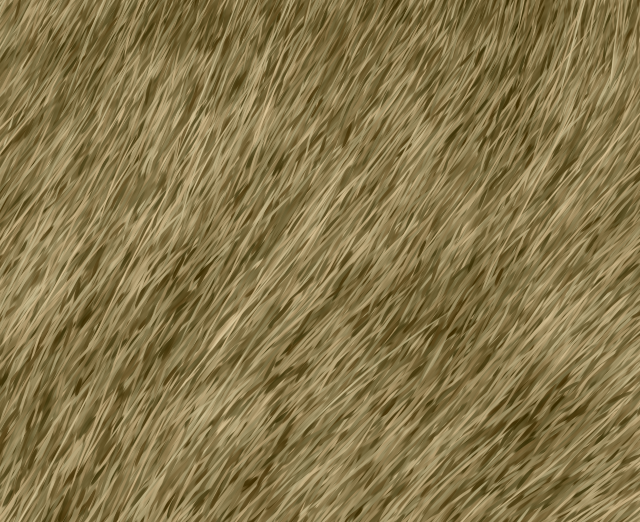
This texture is drawn by a Shadertoy shader. Its source:

```glsl
const vec3 SHADOW_COLOR = vec3(0.33, 0.27, 0.10);
const vec3 STRAW_COLOR = vec3(0.72, 0.65, 0.48);
const vec3 WARM_TINT = vec3(0.045, 0.0, -0.01);

// Lean of the grass in radians at the canvas corners
const float LEAN_BOTTOM_LEFT = 1.06;
const float LEAN_BOTTOM_RIGHT = 0.70;
const float LEAN_TOP_LEFT = 1.06;
const float LEAN_TOP_RIGHT = 1.30;

// Sizes are fractions of the canvas height
const int SHORT_LAYERS = 22;
const int LONG_LAYERS = 5;
const int STALK_LAYERS = 3;
const float SHORT_CELL = 0.056;
const float LONG_CELL = 0.13;
const float STALK_CELL = 0.30;
const float SHORT_WIDTH = 0.0027;
const float LONG_WIDTH = 0.0021;
const float STALK_WIDTH = 0.0019;
const float EDGE_SOFTNESS = 0.0014;

// Tone 0 is shadow, tone 1 is bright straw
const vec2 SHORT_TONES = vec2(-0.12, 1.06);
const vec2 LONG_TONES = vec2(0.35, 1.12);
const vec2 STALK_TONES = vec2(0.75, 1.2);
const float GROUND_TONE = 0.25;
const float PATCH_CONTRAST = 0.5;
const float GRAIN_CONTRAST = 0.22;

vec4 hash4(vec2 p) {
    vec4 q = fract(p.xyxy * vec4(0.1031, 0.1030, 0.0973, 0.1099));
    q += dot(q, q.wzxy + 33.33);
    return fract((q.xxyz + q.yzzw) * q.zywx);
}

float valueNoise(vec2 p) {
    vec2 i = floor(p);
    vec2 f = fract(p);
    f = f * f * (3.0 - 2.0 * f);
    float low = mix(hash4(i).x, hash4(i + vec2(1, 0)).x, f.x);
    float high = mix(hash4(i + vec2(0, 1)).x, hash4(i + vec2(1, 1)).x, f.x);
    return mix(low, high, f.y);
}

// Smooth direction field with a gentle wind sway
float leanAt(vec2 p, float aspect) {
    float u = clamp(p.x / aspect, 0.0, 1.0);
    float v = clamp(p.y, 0.0, 1.0);
    float bottom = mix(LEAN_BOTTOM_LEFT, LEAN_BOTTOM_RIGHT, u);
    float top = mix(LEAN_TOP_LEFT, LEAN_TOP_RIGHT, u);
    float sway = sin(7.0 * p.x + 3.0 * p.y) * sin(6.0 * p.y - 2.0 * p.x + 1.0);
    return mix(bottom, top, v * v) + 0.1 * sway;
}

vec2 alongAcross(vec2 p, float angle) {
    vec2 along = vec2(cos(angle), sin(angle));
    return vec2(dot(p, along), dot(p, vec2(-along.y, along.x)));
}

// Paints one curved blade per cell; shade holds tone and warmth
void paintLayer(inout vec2 shade, vec2 p, float aspect, float cell,
                float width, vec2 tones, float jitter, float seed) {
    vec2 shift = hash4(vec2(seed, 71.0)).xy;
    vec2 home = floor(p / cell + shift);
    float soft = max(EDGE_SOFTNESS, 0.6 / iResolution.y);
    for (int j = -1; j <= 1; j++)
    for (int i = -1; i <= 1; i++) {
        vec2 id = home + vec2(i, j);
        vec4 place = hash4(id + seed * vec2(37.0, 59.0) + 113.0);
        vec4 look = hash4(id + seed * vec2(53.0, 31.0) + 419.0);
        vec2 center = (id + place.xy - shift) * cell;
        float angle = leanAt(center, aspect) + jitter * (place.z + look.w - 1.0);
        vec2 q = alongAcross(p - center, angle);

        // Dark gaps are short and broad, bright straws long and thin
        float halfLength = cell * mix(0.4, 0.95, look.x * 0.6 + place.w * 0.4);
        float s = q.x / halfLength;
        if (abs(s) >= 1.0) continue;
        float bend = (look.y - 0.65) * 0.12 * halfLength;
        float d = abs(q.y - bend * s * s);
        float perspective = mix(1.2, 0.8, clamp(center.y, 0.0, 1.0));
        float halfWidth = width * perspective * mix(1.3, 0.8, look.x) * (1.0 - 0.7 * s * s);
        float cover = 1.0 - smoothstep(max(halfWidth - soft, 0.0), halfWidth + soft, d);
        cover *= 1.0 - smoothstep(0.6, 1.0, abs(s));
        shade = mix(shade, vec2(mix(tones.x, tones.y, look.x), look.z - 0.5), 0.92 * cover);
    }
}

void mainImage(out vec4 fragColor, in vec2 fragCoord) {
    vec2 p = fragCoord / iResolution.y;
    float aspect = iResolution.x / iResolution.y;
    vec2 shade = vec2(GROUND_TONE, 0.0);

    // Dense undergrowth, then longer blades, then single bright stalks
    for (int k = 0; k < SHORT_LAYERS; k++)
        paintLayer(shade, p, aspect, SHORT_CELL, SHORT_WIDTH, SHORT_TONES, 0.32, float(k));
    for (int k = 0; k < LONG_LAYERS; k++)
        paintLayer(shade, p, aspect, LONG_CELL, LONG_WIDTH, LONG_TONES, 0.22, float(k + 40));
    for (int k = 0; k < STALK_LAYERS; k++)
        paintLayer(shade, p, aspect, STALK_CELL, STALK_WIDTH, STALK_TONES, 0.18, float(k + 60));

    // Broad light and dark patches, and fine grain along the blades
    vec2 q = alongAcross(p, 0.9);
    float patches = 0.6 * valueNoise(q * vec2(5.0, 9.0) + 20.0)
                  + 0.4 * valueNoise(q * vec2(14.0, 26.0) + 60.0);
    float grain = valueNoise(q * vec2(50.0, 190.0) + 300.0);
    shade.x += PATCH_CONTRAST * (patches - 0.5) + GRAIN_CONTRAST * (grain - 0.5);

    vec3 color = mix(SHADOW_COLOR, STRAW_COLOR, shade.x) + WARM_TINT * shade.y;
    fragColor = vec4(clamp(color, 0.0, 1.0), 1.0);
}
```
